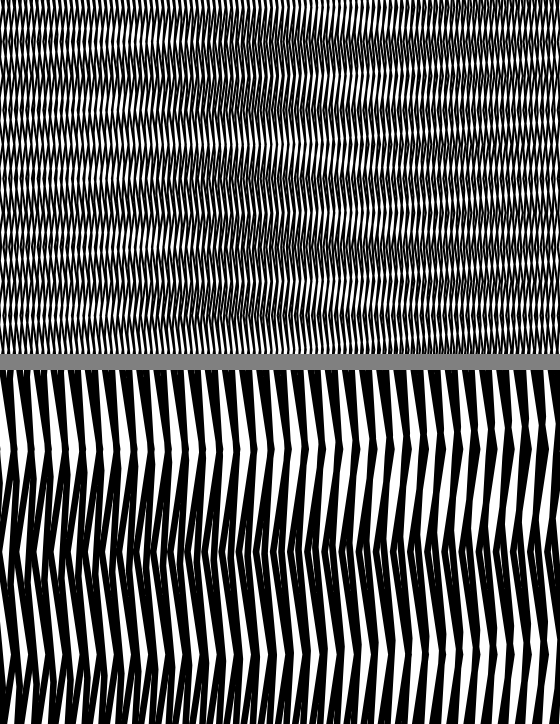
Top, the full canvas; bottom, a detail of the centre.
Give the GLSL for this pattern, as a Shadertoy shader.

```glsl
#define LINES 98.0       // lines across, first family
#define EXTRA 1.0        // additional lines in the second family
#define LINE_WIDTH 0.39  // share of one line spacing
#define ZIGZAGS 5.17     // zigzags down the canvas
#define FOLD_START 0.979 // height of the first fold
#define TILT 1.0         // zigzags the second family climbs across
#define SWING_A 0.9      // sideways swing, in line spacings
#define SWING_B 0.45
#define SWAY 0.25        // slow uneven drift, in line spacings
#define SWAYS 1.94       // slow drifts down the canvas

// Zigzag wave: 0 at whole numbers, 1 halfway between
float zigzag(float t) {
    return 1.0 - abs(2.0 * fract(t) - 1.0);
}

// Ink coverage of evenly spaced lines; u counts line spacings
float lineInk(float u, float pixelSize) {
    float fromCenter = abs(fract(u) - 0.5);
    return clamp((0.5 * LINE_WIDTH - fromCenter) / pixelSize + 0.5, 0.0, 1.0);
}

void mainImage(out vec4 fragColor, in vec2 fragCoord) {
    vec2 uv = fragCoord / iResolution.xy;
    float pixelSize = LINES / iResolution.x;

    // Folds of the first family are level, those of the second climb
    float fold = ZIGZAGS * (uv.y - FOLD_START);
    float bendA = SWING_A * zigzag(fold);
    float bendB = SWING_B * zigzag(fold - TILT * uv.x);
    float sway = SWAY * zigzag(SWAYS * (uv.y - 0.07));

    // Two families of bent lines overlap into lenses and diamonds
    float inkA = lineInk(uv.x * LINES + bendA, pixelSize);
    float inkB = lineInk(uv.x * (LINES + EXTRA) - bendB - sway, pixelSize);
    float paper = 1.0 - max(inkA, inkB);

    fragColor = vec4(vec3(paper), 1.0);
}
```
